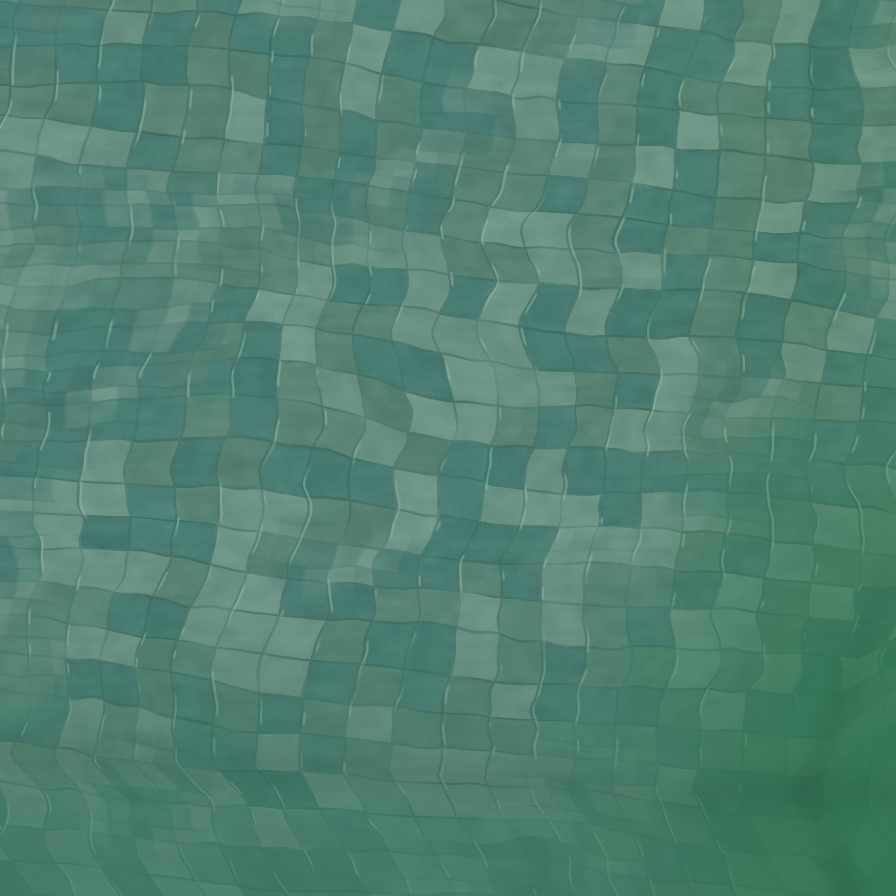
This texture is drawn by a three.js fragment shader. Its source:

```glsl
// Green pool mosaic seen through rippling water, with a floor fold and a shaded corner.
varying vec2 vUv;

float hash(vec2 p) {
  vec3 q = fract(p.xyx * 0.1031);
  q += dot(q, q.yzx + 33.33);
  return fract((q.x + q.y) * q.z);
}

float noise(vec2 p) {
  vec2 i = floor(p), f = fract(p);
  f = f * f * (3.0 - 2.0 * f);
  return mix(mix(hash(i), hash(i + vec2(1.0, 0.0)), f.x),
             mix(hash(i + vec2(0.0, 1.0)), hash(i + 1.0), f.x), f.y);
}

// Canvas position to tile coordinates: about 21 columns and 23 rows
vec2 tileGrid(vec2 p, float floorDepth, float wallDepth) {
  vec2 g = vec2(p.x - 0.1 * p.y - 0.6 * floorDepth,
                p.y + 0.09 * p.x - 0.9 * wallDepth) * vec2(20.8, 23.0);
  // Broad swells, then the short ripples that bend the upright joints
  g += 0.9 * vec2(noise(p * 4.0 + 7.0), noise(p * 3.5 + 31.0)) - 0.45;
  g.x += 0.55 * (noise(p * vec2(5.0, 19.0) + 3.0) - 0.5);
  g.x += 0.14 * (noise(p * vec2(22.0, 48.0) + 61.0) - 0.5);
  g.y += 0.5 * (noise(p * vec2(6.0, 13.0) + 17.0) - 0.5);
  g.y += 0.12 * (noise(p * vec2(38.0, 18.0) + 43.0) - 0.5);
  return g + 40.0;
}

// One of three glaze tones per tile, with a slight shift of its own
vec3 glaze(vec2 g) {
  vec2 id = floor(g);
  float pick = hash(id + 5.0);
  vec3 tone = pick < 0.34 ? vec3(0.285, 0.485, 0.447)
            : pick < 0.67 ? vec3(0.338, 0.515, 0.455)
                          : vec3(0.415, 0.573, 0.520);
  return tone + 0.03 * (hash(id + 71.0) - 0.5);
}

// Glaze blended softly across the tile borders
vec3 softGlaze(vec2 g) {
  vec2 e = vec2(0.025, -0.025);
  return 0.25 * (glaze(g + e.xx) + glaze(g + e.xy) + glaze(g + e.yx) + glaze(g + e.yy));
}

void main() {
  vec2 p = vUv;

  // Floor fold along the bottom and side wall at the lower right
  float foldY = 0.15 - 0.04 * p.x + 0.015 * (noise(vec2(p.x * 9.0, 2.0)) - 0.5);
  float floorDepth = max(foldY - p.y, 0.0);
  float wallX = 0.9 + 0.4 * abs(p.y - 0.12);
  float wallDepth = max(p.x - wallX, 0.0);
  vec2 g = tileGrid(p, floorDepth, wallDepth);

  // Refraction lays a shifted second set of tiles over some patches
  float ghost = smoothstep(0.5, 0.72, noise(p * vec2(6.0, 8.0) + 23.0));
  vec2 shifted = g + vec2(0.32, 0.44) + 0.3 * noise(p * 15.0);
  vec3 color = mix(softGlaze(g), softGlaze(shifted), 0.55 * ghost);

  // Cloudy glaze and fine horizontal water streaks
  color += 0.035 * (noise(g * 2.7) - 0.5);
  color += 0.02 * (noise(p * vec2(25.0, 150.0)) - 0.5);
  color += 0.012 * (noise(p * 260.0) - 0.5);

  // Thin joints, worn unevenly
  vec2 f = fract(g);
  vec2 edge = min(f, 1.0 - f);
  vec2 joint = 1.0 - smoothstep(0.008, 0.05, edge);
  float wear = mix(0.25, 1.0, noise(g * 1.3 + 9.0)) * (1.0 - 0.45 * ghost);
  color = mix(color, vec3(0.20, 0.37, 0.32), 0.6 * wear * max(0.75 * joint.x, joint.y));

  // Faint ghost joints
  vec2 s = fract(shifted);
  float ghostJoint = 1.0 - smoothstep(0.01, 0.05, min(s.y, 1.0 - s.y));
  color = mix(color, vec3(0.23, 0.40, 0.35), 0.25 * ghost * ghostJoint);

  // Broken glints beside the upright joints
  float glint = 1.0 - smoothstep(0.01, 0.045, abs(f.x - 0.055));
  glint *= smoothstep(0.55, 0.8, noise(g * vec2(1.0, 2.6) + 51.0));
  color = mix(color, vec3(0.56, 0.70, 0.64), 0.55 * glint);

  // Deeper, greener water toward the bottom and the corner
  float depth = 0.6 * (1.0 - smoothstep(0.0, 0.42, p.y + 0.06 * noise(p * 5.0)));
  float corner = 1.0 - smoothstep(0.0, 0.42, length((p - vec2(0.99, 0.13)) * vec2(1.0, 0.75)));
  color = mix(color, vec3(0.22, 0.45, 0.36), depth);
  color = mix(color, vec3(0.18, 0.46, 0.34), 0.8 * corner);
  color += vec3(-0.005, 0.0, -0.02) * smoothstep(0.6, 1.0, p.x);

  // Soft shade in the folds
  float foldShade = exp(-pow((p.y - foldY) / 0.025, 2.0));
  float wallShade = exp(-pow((p.x - wallX) / 0.02, 2.0)) * smoothstep(0.45, 0.2, p.y);
  color *= 1.0 - 0.05 * foldShade - 0.06 * wallShade;

  gl_FragColor = vec4(color, 1.0);
}
```
